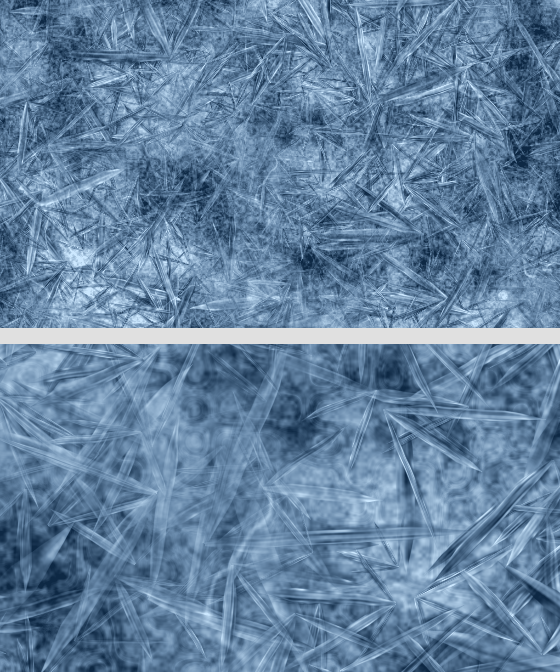
Top: the whole. Bottom: its middle third, enlarged.
Give the GLSL for this texture, as a WebGL 2 fragment shader.

```glsl
#version 300 es
precision highp float;

uniform vec2 u_resolution;
out vec4 fragColor;

const int LAYERS = 13;
const int BLADES_PER_FAN = 4;
const float LARGE_FAN = 0.40;
const float SMALL_FAN = 0.08;
const float FAN_SHARE = 0.62;
const float FAN_SPREAD = 2.4;
const float CONTRAST = 1.25;
const float PIVOT_TONE = 0.385;
const float MEAN_TONE = 0.405;
const vec3 DEEP = vec3(0.05, 0.155, 0.265);
const vec3 MIDDLE = vec3(0.42, 0.55, 0.68);
const vec3 PALE = vec3(0.80, 0.91, 1.0);

vec4 hash4(vec3 p) {
    vec4 q = fract(p.xyzx * vec4(0.1031, 0.1030, 0.0973, 0.1099));
    q += dot(q, q.wzxy + 33.33);
    return fract((q.xxyz + q.yzzw) * q.zywx);
}

float hash(vec2 p) {
    vec3 q = fract(p.xyx * 0.1031);
    q += dot(q, q.yzx + 33.33);
    return fract((q.x + q.y) * q.z);
}

float noise(vec2 p) {
    vec2 i = floor(p), f = fract(p);
    f = f * f * (3.0 - 2.0 * f);
    return mix(mix(hash(i), hash(i + vec2(1, 0)), f.x),
               mix(hash(i + vec2(0, 1)), hash(i + vec2(1, 1)), f.x), f.y);
}

float fbm(vec2 p) {
    float sum = 0.0, amp = 0.5;
    for (int i = 0; i < 5; i++) {
        sum += amp * noise(p);
        p = mat2(1.6, 1.2, -1.2, 1.6) * p + 7.3;
        amp *= 0.5;
    }
    return sum / 0.97;
}

// One long crystal: d.x runs along it, d.y across it
float paintBlade(float tone, vec2 d, float len, float w, vec4 rnd, float density, float px) {
    float t = d.x / len;
    if (t < 0.0 || t > 1.0 || abs(d.y) > 2.0 * w) return tone;
    float width = w * min(1.0, min(t * 3.0 + 0.25, (1.0 - t) * 4.0));
    float edge = width - abs(d.y);
    float ends = smoothstep(0.0, 0.1, t) * (1.0 - smoothstep(0.8, 1.0, t));
    float side = d.y / w;

    // Dark gap along one flank
    float shadow = smoothstep(-w, 0.0, edge) * clamp(side + 0.5, 0.0, 1.0) * ends;
    tone *= 1.0 - 0.3 * shadow * density;

    // Lengthwise striations, facets and a broken bright rim
    float streak = noise(vec2(side * 3.5 + rnd.w * 90.0, t * 4.0 + rnd.x * 50.0));
    float glint = noise(vec2(side * 1.5 + rnd.y * 70.0, t * 15.0 + rnd.z * 40.0));
    float rim = 1.0 - smoothstep(0.0, w * 0.35, abs(edge - w * 0.15));
    float body = mix(0.28, 0.52, rnd.w) + 0.34 * (streak - 0.5) + 0.14 * (glint - 0.5)
               + 0.32 * rim * glint * glint - 0.05 * clamp(side * 4.0, -1.0, 1.0);
    float fade = 1.0 - 0.6 * smoothstep(0.3, 0.8, noise(vec2(t * 3.0, rnd.z * 60.0)));
    float cover = smoothstep(-px, px, edge) * mix(0.55, 1.0, rnd.y) * density * fade;
    return mix(tone, body, cover);
}

// Fans of blades, each radiating from a node in its cell
float paintFans(float tone, vec2 p, float size, float layer, float density, float px) {
    vec2 home = floor(p / size);
    for (int y = -1; y <= 1; y++)
    for (int x = -1; x <= 1; x++) {
        vec2 cell = home + vec2(x, y);
        vec4 fan = hash4(vec3(cell, layer * 11.0));
        if (fan.w > FAN_SHARE) continue;
        vec2 rel = p - (cell + fan.xy) * size;
        for (int k = 0; k < BLADES_PER_FAN; k++) {
            vec4 rnd = hash4(vec3(cell, layer * 11.0 + float(k) + 1.0));
            float angle = 6.2832 * fan.z + (rnd.x - 0.5) * FAN_SPREAD;
            vec2 dir = vec2(cos(angle), sin(angle));
            vec2 d = vec2(dot(rel, dir), dot(rel, vec2(-dir.y, dir.x)));
            float len = size * mix(0.4, 0.98, rnd.y);
            float w = len * mix(0.018, 0.056, rnd.z);
            tone = paintBlade(tone, d, len, w, rnd, density, px);
        }
    }
    return tone;
}

void main() {
    float px = 0.8 / u_resolution.y;
    vec2 p = gl_FragCoord.xy / u_resolution.y + 3.0;
    vec2 warp = vec2(noise(p * 30.0), noise(p * 30.0 + 51.0)) - 0.5;
    vec2 q = p + 0.003 * warp;

    // Dark pools, pale frost and fine speckle
    float patches = fbm(p * 5.0);
    float grain = noise(p * 140.0) * 0.6 + noise(p * 270.0) * 0.4;
    float wisps = 1.0 - abs(2.0 * fbm(p * 16.0 + 4.0 * warp) - 1.0);
    float tone = 0.36 + 0.75 * (patches - 0.5) + 0.4 * (fbm(q * 14.0 + 20.0) - 0.5)
               + 0.25 * (wisps - 0.78) + 0.2 * (grain - 0.5);

    // Crystal layers of mixed sizes
    float density = mix(0.55, 1.0, smoothstep(0.3, 0.55, patches));
    for (int i = 0; i < LAYERS; i++) {
        float layer = float(i);
        float size = mix(LARGE_FAN, SMALL_FAN, fract(layer * 0.618 + 0.3));
        tone = paintFans(tone, q + layer * vec2(3.71, 1.93), size, layer, density, px);
    }

    // Frosty haze and thin wandering cracks
    float haze = smoothstep(0.42, 0.7, fbm(p * 4.0 + 60.0));
    float frost = 0.46 + 0.6 * (fbm(p * 30.0) - 0.5) + 0.2 * (wisps - 0.78);
    tone = mix(tone, frost, 0.55 * haze);
    float crack = 1.0 - smoothstep(0.0, 0.012, abs(fbm(q * 3.0 + 90.0) - 0.5));
    tone += 0.14 * crack * smoothstep(0.45, 0.7, noise(p * 7.0));
    tone += 0.1 * (grain - 0.5);

    // Tone to cold blue ramp
    tone = MEAN_TONE + (tone - PIVOT_TONE) * CONTRAST;
    vec3 color = mix(DEEP, MIDDLE, clamp((tone - 0.05) / 0.37, 0.0, 1.0));
    color = mix(color, PALE, clamp((tone - 0.42) / 0.38, 0.0, 1.0));
    fragColor = vec4(color, 1.0);
}
```
